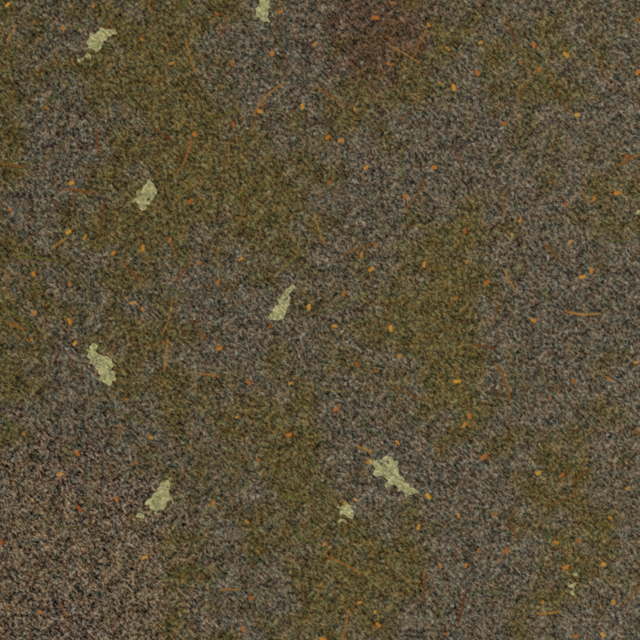
Reproduce this texture procedurally as a WebGL 2 fragment shader.

```glsl
#version 300 es
precision highp float;
// Damp gritty ground with thin moss, scattered needles, seeds and lichen.
// Streaked gradient noise makes the grit; jittered grids of bent capsules
// make the chips, seeds and needles; noise-eroded discs make the lichen.

#define GRIT_SCALE 128.0
#define GRIT_CONTRAST 1.0
#define MOSS_SCALE 5.0
#define CHIP_GRID 88.0
#define CHIP_DENSITY 0.48
#define SEED_GRID 23.0
#define SEED_DENSITY 0.27
#define NEEDLE_GRID 13.0
#define NEEDLE_DENSITY 0.34
#define LICHEN_GRID 4.0
#define LICHEN_DENSITY 0.25
#define SOFTNESS 0.0012

uniform vec2 u_resolution;
out vec4 fragColor;

vec3 hash3(vec2 cell, float seed) {
  uvec3 v = uvec3(ivec3(cell, seed));
  v = v * 1664525u + 1013904223u;
  v.x += v.y * v.z; v.y += v.z * v.x; v.z += v.x * v.y;
  v ^= v >> 16u;
  v.x += v.y * v.z; v.y += v.z * v.x; v.z += v.x * v.y;
  return vec3(v >> 8u) / 16777216.0;
}

float cornerSlope(vec2 cell, vec2 offset, float seed) {
  float angle = 6.2832 * hash3(cell, seed).x;
  return dot(vec2(cos(angle), sin(angle)), offset);
}

float gradientNoise(vec2 p, float seed) {
  vec2 i = floor(p), f = fract(p), e = vec2(1.0, 0.0);
  vec2 w = f * f * f * (f * (f * 6.0 - 15.0) + 10.0);
  float low = mix(cornerSlope(i, f, seed), cornerSlope(i + e, f - e, seed), w.x);
  float high = mix(cornerSlope(i + e.yx, f - e.yx, seed),
                   cornerSlope(i + 1.0, f - 1.0, seed), w.x);
  return mix(low, high, w.y);
}

// Bent capsules on a jittered grid: x = coverage, y = random tint
vec2 scatter(vec2 uv, float grid, float density, float halfLength,
             float radius, float bend, float seed) {
  vec2 home = floor(uv * grid), result = vec2(0.0);
  float soft = SOFTNESS + 0.5 / u_resolution.y;
  for (int y = -1; y <= 1; y++)
  for (int x = -1; x <= 1; x++) {
    vec2 cell = home + vec2(x, y);
    vec3 place = hash3(cell, seed), form = hash3(cell, seed + 1.0);
    if (place.z > density) continue;
    vec2 d = uv - (cell + place.xy) / grid;
    float angle = 6.2832 * form.x, c = cos(angle), s = sin(angle);
    d = vec2(c * d.x + s * d.y, c * d.y - s * d.x);
    float reach = halfLength * mix(0.35, 1.0, form.y);
    float curve = bend * (form.z - 0.5) * d.x * d.x;
    float dist = length(vec2(max(abs(d.x) - reach, 0.0), d.y - curve));
    float size = radius * mix(0.6, 1.2, form.z);
    float cover = 1.0 - smoothstep(size - soft, size + soft, dist);
    if (cover > result.x) result = vec2(cover, fract(form.y * 7.0 + form.z * 5.0));
  }
  return result;
}

float lichen(vec2 uv) {
  vec2 home = floor(uv * LICHEN_GRID);
  float rough = 0.022 * gradientNoise(uv * 45.0, 21.0)
              + 0.016 * gradientNoise(uv * 110.0, 22.0);
  float cover = 0.0;
  for (int y = -1; y <= 1; y++)
  for (int x = -1; x <= 1; x++) {
    vec2 cell = home + vec2(x, y);
    vec3 place = hash3(cell, 23.0), form = hash3(cell, 24.0);
    if (place.z > LICHEN_DENSITY) continue;
    vec2 d = uv - (cell + place.xy) / LICHEN_GRID;
    d.x += (form.x - 0.5) * 1.6 * d.y;
    float dist = length(d * vec2(1.3, 0.8)) + rough;
    float size = mix(0.008, 0.023, form.y);
    cover = max(cover, 1.0 - smoothstep(size - 0.003, size + 0.003, dist));
  }
  return cover;
}

void main() {
  vec2 uv = gl_FragCoord.xy / u_resolution;

  // Broad mossy, worn and reddish areas
  float broad = gradientNoise(uv * MOSS_SCALE, 1.0);
  float patches = gradientNoise(uv * 24.0, 2.0);
  float moss = smoothstep(-0.3, 0.5, broad + 0.7 * patches + 0.32 - 0.5 * uv.x);
  float worn = 1.0 - smoothstep(0.17, 0.27, length(uv - vec2(0.07, 0.09)) + 0.12 * patches);
  float litter = 1.0 - smoothstep(0.03, 0.12, length(uv - vec2(0.59, 0.95)) + 0.06 * patches);

  // Grit streaked along the falling diagonal
  vec2 streak = vec2(uv.x - uv.y, 1.4 * (uv.x + uv.y)) * 0.7071;
  float grit = 0.62 * gradientNoise(streak * GRIT_SCALE, 3.0)
             + 0.55 * gradientNoise(streak * GRIT_SCALE * 1.8, 4.0)
             + 0.32 * gradientNoise(uv * GRIT_SCALE * 0.4, 5.0);
  vec3 color = mix(vec3(0.355, 0.320, 0.262), vec3(0.320, 0.280, 0.165), moss);
  color = mix(color, vec3(0.36, 0.305, 0.255), 0.7 * worn);
  color = mix(color, vec3(0.30, 0.215, 0.16), 0.6 * litter);
  color *= 1.0 + GRIT_CONTRAST * grit * (1.0 + 0.35 * worn) + 0.15 * broad;
  float hue = gradientNoise(uv * 75.0, 6.0);
  color += hue * vec3(0.045, -0.01, -0.03);

  // Pale stone chips
  vec2 chip = scatter(uv, CHIP_GRID, CHIP_DENSITY, 0.0016, 0.0016, 0.0, 7.0);
  vec3 stone = mix(vec3(0.50, 0.46, 0.36), vec3(0.60, 0.59, 0.54), chip.y);
  color = mix(color, stone, chip.x * mix(0.3, 0.8, chip.y) * (1.0 - 0.35 * moss));

  // Green blades, brown needles and orange seeds
  vec2 blade = scatter(uv, NEEDLE_GRID, NEEDLE_DENSITY, 0.032, 0.0011, 14.0, 9.0);
  color = mix(color, mix(vec3(0.23, 0.29, 0.10), vec3(0.43, 0.43, 0.15), blade.y), 0.65 * blade.x);
  vec2 needle = scatter(uv, NEEDLE_GRID, NEEDLE_DENSITY, 0.031, 0.0015, 10.0, 11.0);
  color = mix(color, mix(vec3(0.38, 0.19, 0.09), vec3(0.66, 0.45, 0.19), needle.y), 0.75 * needle.x);
  vec2 seed = scatter(uv, SEED_GRID, SEED_DENSITY, 0.0030, 0.0026, 0.0, 13.0);
  color = mix(color, mix(vec3(0.62, 0.31, 0.14), vec3(0.79, 0.56, 0.20), seed.y), 0.85 * seed.x);

  // Pale lichen tufts
  vec3 tuft = vec3(0.61, 0.60, 0.42) * (1.0 + 0.45 * grit);
  color = mix(color, tuft, 0.9 * lichen(uv));
  fragColor = vec4(clamp(color, 0.0, 1.0), 1.0);
}
```
